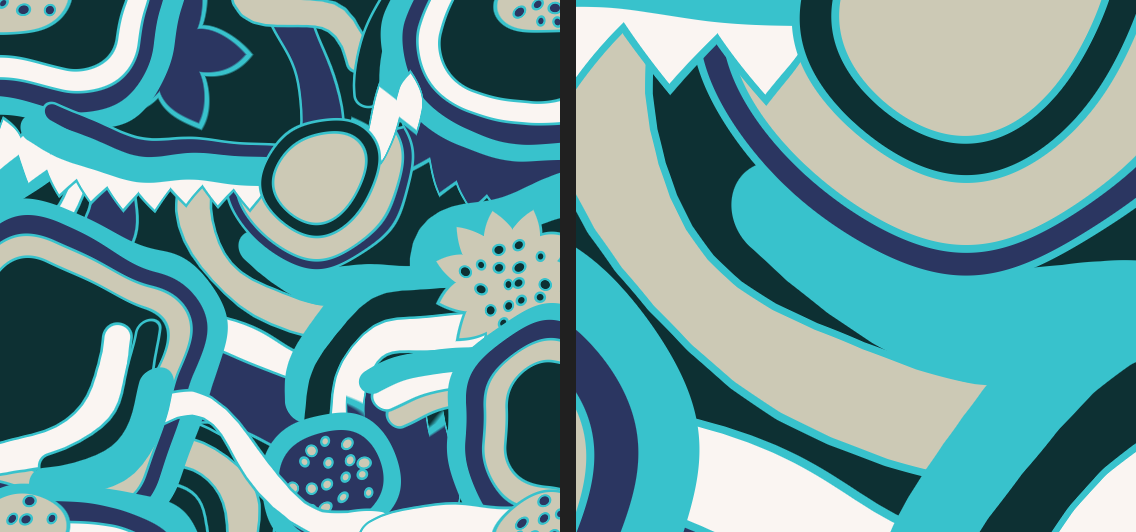
Left, the full canvas; right, a detail of the centre.
This pattern is drawn by a Shadertoy shader. Its source:

```glsl
// Draws overlapping outlined ribbons, nested blobs, saw-tooth fringes and speckled discs.
#define HEIGHT 7.3      // canvas height in drawing units
#define LINE .036       // outline width
#define WOBBLE .05      // hand-drawn waviness
#define TEETH .26       // fringe tooth depth
#define TOOTH_RATE 2.3  // fringe teeth per unit
#define DOT_CELL .27    // spacing of speckles
#define SEGMENTS 14     // pieces per ribbon

const vec3 DARK = vec3(.05, .19, .2), NAVY = vec3(.17, .21, .38), TURQ = vec3(.22, .76, .8),
  CREAM = vec3(.8, .79, .71), WHITE = vec3(.98, .96, .95);

vec3 ink;  // colour painted so far
vec2 pos;  // current point, y downwards
float px;  // size of one pixel

float cover(float d) { return clamp(.5 - d / px, 0., 1.); }

// Paints a shape with a turquoise outline
void fill(float d, vec3 color) {
  ink = mix(ink, TURQ, cover(d - LINE));
  ink = mix(ink, color, cover(d));
}

vec2 hash2(vec2 c) {
  return fract(sin(c * mat2(127.1, 311.7, 269.5, 183.3)) * 4375.5);
}

// Distance to a cubic through four evenly spaced points
float curve(vec4 ab, vec4 cd) {
  vec2 a = ab.xy, b = ab.zw, c = cd.xy, d = cd.zw, last = a;
  vec2 k1 = (-11. * a + 18. * b - 9. * c + 2. * d) / 2.;
  vec2 k2 = (2. * a - 5. * b + 4. * c - d) * 4.5;
  vec2 k3 = (d - a + 3. * (b - c)) * 4.5;
  float best = 1e3;
  for (int i = 1; i <= SEGMENTS; i++) {
    float t = float(i) / float(SEGMENTS);
    vec2 next = a + t * (k1 + t * (k2 + t * k3));
    vec2 e = next - last, q = pos - last;
    q -= e * clamp(dot(q, e) / dot(e, e), 0., 1.);
    best = min(best, dot(q, q));
    last = next;
  }
  return sqrt(best);
}

void ribbon(vec4 ab, vec4 cd, float r, vec3 color) {
  fill(curve(ab, cd) - r * (1. + .12 * sin(pos.x * 2. + pos.y * 3.)), color);
}

void fringe(vec4 ab, vec4 cd, float r, vec3 color) {
  float tooth = abs(fract(pos.x * TOOTH_RATE) - .5) * 2.;
  fill((curve(ab, cd) - r - TEETH * tooth) * .7, color);
}

// Ellipse with optional spikes
float burst(vec2 c, vec2 r, float count, float depth) {
  vec2 q = (pos - c) / r;
  float spike = abs(fract(atan(q.y, q.x) / 6.2832 * count) - .5) * 2.;
  return (length(q) - 1. - depth * spike) * min(r.x, r.y) / (1. + 1.5 * depth);
}

// Cellular speckles kept inside an ellipse
void speckle(vec2 c, vec2 r, vec3 color) {
  float d = 1e3;
  for (int i = 0; i < 9; i++) {
    vec2 id = floor(pos / DOT_CELL) + vec2(i % 3 - 1, i / 3 - 1), h = hash2(id);
    vec2 seed = (id + .25 + .5 * h) * DOT_CELL;
    if (length((seed - c) / r) < .84)
      d = min(d, length((pos - seed) * (1. + .3 * h)) - .04 - .04 * h.y);
  }
  fill(d, color);
}

// Rounded core wrapped in three bands
void nest(vec2 c, vec2 s, float tilt, vec3 ring) {
  vec2 q = pos - c;
  q = abs(mat2(cos(tilt), -sin(tilt), sin(tilt), cos(tilt)) * q) - s;
  float d = length(max(q, 0.)) + min(max(q.x, q.y), 0.) - .6;
  fill(d - .78, TURQ);
  fill(d - .56 - .04 * sin(pos.x * 2.), NAVY);
  fill(d - .3, ring);
  fill(d, DARK);
}

void mainImage(out vec4 fragColor, in vec2 fragCoord) {
  px = HEIGHT / iResolution.y;
  pos = vec2(fragCoord.x, iResolution.y - fragCoord.y) * px;
  pos += WOBBLE * (sin(pos.yx * 2.7) + .4 * sin(pos.yx * 5.1 + 1.));
  ink = DARK;
  // Upper half: star, stripes, fingers, nested corners
  fill(burst(vec2(2.35, .75), vec2(.5), 5., 1.1), NAVY);
  ribbon(vec4(4, .1, 4.2, .6), vec4(4.35, 1.1, 4.35, 1.8), .25, NAVY);
  ribbon(vec4(3.3, -.2, 3.8, .15), vec4(4.45, .15, 4.95, .85), .16, CREAM);
  fringe(vec4(5.9, 1.7, 6.4, 2.1), vec4(7, 2.3, 7.8, 2.1), .35, NAVY);
  ribbon(vec4(5.6, -.1, 5.55, .4), vec4(5.45, .8, 5.3, 1.35), .22, TURQ);
  ribbon(vec4(5.45, -.1, 5.25, .4), vec4(5.1, .8, 5.05, 1.35), .15, DARK);
  nest(vec2(7.15, .45), vec2(.4, .3), .3, WHITE);
  nest(vec2(.5, 0), vec2(.6, .25), .2, WHITE);
  // Middle: flowing ribbons
  ribbon(vec4(-.2, 2.8, .1, 2.6), vec4(.4, 2.4, .7, 2.1), .25, TURQ);
  ribbon(vec4(1.2, 2.3, 1.05, 2.75), vec4(.7, 3.15, -.1, 3.35), .11, WHITE);
  ribbon(vec4(1.6, 2.3, 1.6, 2.55), vec4(1.6, 2.8, 1.5, 3.1), .32, NAVY);
  ribbon(vec4(2.75, 2.5, 2.8, 3.4), vec4(3.4, 4.05, 4.6, 4.4), .2, CREAM);
  ribbon(vec4(2.6, 5.4, 3.1, 5.4), vec4(3.6, 5.5, 4.3, 5.7), .5, NAVY);
  ribbon(vec4(2.7, 4.6, 3.2, 4.65), vec4(3.7, 4.85, 4.2, 5), .19, WHITE);
  ribbon(vec4(3.5, 3.4, 4.3, 3.85), vec4(5.2, 3.95, 6, 3.8), .21, TURQ);
  ribbon(vec4(5.9, 3.8, 6.2, 3.2), vec4(6.9, 3, 7.9, 2.65), .27, TURQ);
  ribbon(vec4(5, 4, 4.5, 4.4), vec4(4.25, 4.9, 4.15, 5.5), .2, TURQ);
  ribbon(vec4(4.35, 5.9, 4.6, 4.9), vec4(5.2, 4.3, 6.3, 4.1), .2, DARK);
  ribbon(vec4(4.75, 6, 5, 4.95), vec4(5.5, 4.6, 6.4, 4.5), .22, WHITE);
  // Medallion on a crescent, with fringe
  vec2 hub = vec2(4.4, 2.4);
  float disc = length(pos - hub), cut = 2.2 - pos.y - .39 * (pos.x - hub.x);
  fill(max(disc - 1.24, cut), NAVY);
  fill(max(disc - 1.1, cut), CREAM);
  fringe(vec4(5, 2, 5.2, 1.75), vec4(5.4, 1.55, 5.6, 1.35), .08, WHITE);
  vec4 a = vec4(.4, 1.8, 1.4, 2.17), b = vec4(2.5, 2.32, 3.8, 2.35), lift = vec2(.3, -.23).xyxy;
  fringe(a - lift * .9, b - lift * .7, .1, WHITE);
  ribbon(a + lift, b + lift, .12, NAVY);
  ribbon(a, b, .15, TURQ);
  fill(disc - .78, DARK);
  fill(disc - .6, CREAM);
  // Lower right: stripes, spiky fruit, nested blob
  fringe(vec4(5.4, 5.8, 5.6, 6.3), vec4(5.8, 6.7, 5.6, 7.2), .4, NAVY);
  a = vec4(5.15, 5.3, 5.5, 5.1), b = vec4(5.9, 4.97, 6.7, 4.88), lift = vec2(.15, .23).xyxy;
  ribbon(a + 2. * lift, b + 2. * lift, .12, CREAM);
  ribbon(a + lift, b + lift, .13, WHITE);
  ribbon(a, b, .12, TURQ);
  vec2 fruit = vec2(6.95, 3.85), pool = vec2(4.5, 6.6), size = vec2(.72);
  fill(burst(fruit, size, 11., .4), CREAM);
  speckle(fruit, size, DARK);
  nest(vec2(7.65, 5.9), vec2(.1, .25), .1, CREAM);
  // Lower left: speckled pool, arch, fingers
  a = vec4(1.7, 6.15, 2.5, 6.25), b = vec4(3.1, 6.6, 3.4, 7.4);
  ribbon(a, b, .45, DARK);
  ribbon(a, b, .2, CREAM);
  fill(burst(pool, size * 1.28, 1., 0.), TURQ);
  fill(burst(pool, size, 1., 0.), NAVY);
  speckle(pool, size, CREAM);
  nest(vec2(.75, 5.15), vec2(.7, .75), .4, CREAM);
  ribbon(vec4(2.1, 5.65, 3.1, 5.85), vec4(3.7, 6.7, 5.2, 7.25), .16, WHITE);
  ribbon(vec4(5.2, 7.4, 5.8, 7.15), vec4(6.4, 7.1, 7, 7.15), .18, WHITE);
  nest(vec2(.9, 8.1), vec2(.65, 0), 0., WHITE);
  ribbon(vec4(1.6, 4.6, 1.45, 5.5), vec4(.8, 6.1, -.2, 6.3), .2, WHITE);
  ribbon(vec4(2, 4.5, 1.95, 5.2), vec4(1.6, 5.9, .7, 6.45), .16, DARK);
  ribbon(vec4(2.2, 5.25, 1.95, 5.9), vec4(1.5, 6.4, .6, 6.7), .19, TURQ);
  // Speckled corner pebbles
  for (int i = 0; i < 4; i++) {
    vec2 corner = vec2(.25, 0) + vec2(i % 2, i / 2) * HEIGHT, pebble = vec2(.7, .48);
    fill(burst(corner, pebble, 1., 0.), CREAM);
    speckle(corner, pebble, NAVY);
  }
  fragColor = vec4(ink, 1);
}
```
